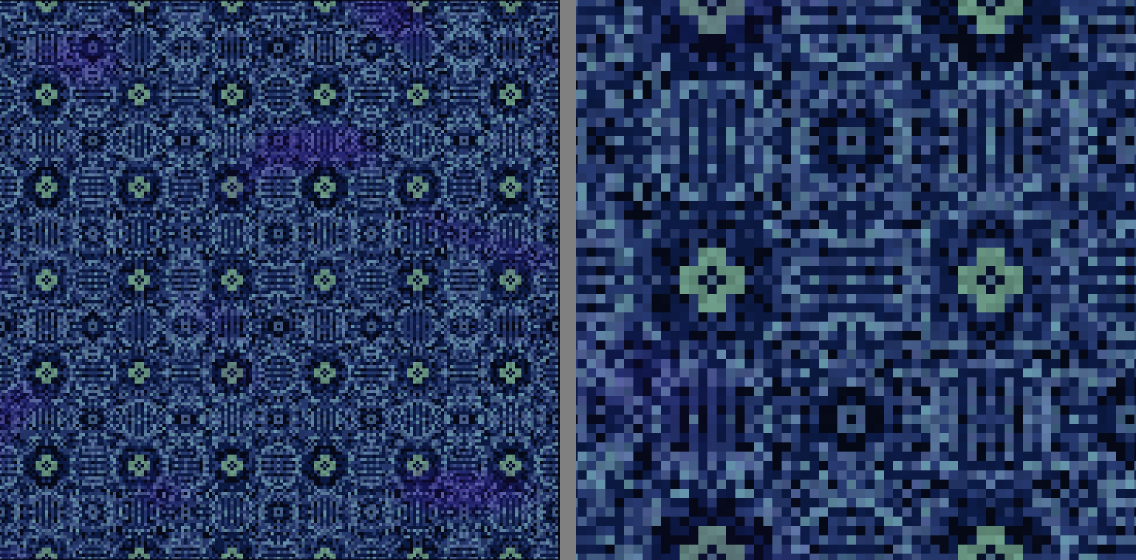
Left: the whole. Right: its middle third, enlarged.
A Shadertoy shader for this pattern:

```glsl
// Woven mosaic of mirrored medallions, six by six, with green crosses on midnight blue.

const float CELLS = 181.0;   // mosaic cells across the canvas
const float SPACING = 15.0;  // cells between medallion centres, half a repeat
const float VARIETY = 6.0;   // medallions before the variations recur
const int SAMPLES = 3;       // antialiasing samples per axis

float hash(vec2 p, float seed) {
    uvec2 q = uvec2(ivec2(p) + 1024);
    uint n = q.x * 1597334677u ^ q.y * 3812015801u ^ uint(seed) * 2798796415u;
    n = (n ^ (n >> 15)) * 2246822519u;
    n = (n ^ (n >> 13)) * 3266489917u;
    n ^= n >> 16;
    return float(n >> 8) / 16777216.0;
}

float cornerSlope(vec2 corner, vec2 offset) {
    float angle = 6.28318 * hash(corner, 7.0);
    return dot(vec2(cos(angle), sin(angle)), offset);
}

float gradientNoise(vec2 p) {
    vec2 i = floor(p), f = p - i;
    vec2 u = f * f * f * (f * (f * 6.0 - 15.0) + 10.0);
    vec2 e = vec2(1.0, 0.0);
    float low = mix(cornerSlope(i, f), cornerSlope(i + e, f - e), u.x);
    float high = mix(cornerSlope(i + e.yx, f - e.yx), cornerSlope(i + 1.0, f - 1.0), u.x);
    return mix(low, high, u.y);
}

float ring(float r, float radius, float width) {
    return 1.0 - smoothstep(0.0, width, abs(r - radius));
}

// Five yarn colours, from black to pale steel
vec3 yarn(float tone, float tint) {
    vec3 c = vec3(0.02, 0.035, 0.09);
    c = mix(c, vec3(0.045, 0.10, 0.26), step(0.16, tone));
    c = mix(c, vec3(0.14, 0.21, 0.41), step(0.48, tone));
    c = mix(c, mix(vec3(0.23, 0.36, 0.48), vec3(0.28, 0.34, 0.54), tint), step(0.71, tone));
    return mix(c, mix(vec3(0.37, 0.56, 0.62), vec3(0.34, 0.43, 0.60), tint), step(0.89, tone));
}

// Dark disc with a pale rim
float discTone(float r, float n) {
    return 0.32 + 0.75 * (n - 0.5) + 0.40 * ring(r, 8.3, 2.2);
}

// Ring holding thin bars, counted along one axis
float barTone(float r, float along, float n) {
    float bars = mix(0.30, 0.74, step(mod(along, 2.0), 0.5));
    float field = 0.46 + 0.9 * (n - 0.5) + 0.34 * ring(r, 6.4, 1.5);
    return mix(field, bars + 0.45 * (n - 0.5), step(r, 4.6));
}

// Stippled rosette around a small square eye
float rosetteTone(vec2 a, float r, float n) {
    float tone = 0.45 + n - 0.5 + 0.22 * ring(r, 5.8, 2.6) - 0.22 * ring(r, 2.8, 1.5);
    float box = max(a.x, a.y);
    return mix(tone, box < 0.5 ? 0.1 : 0.77, step(box, 1.5));
}

// Green four-armed cross with a pale centre in a dark diamond
vec3 crossColor(vec3 base, vec2 a, float grain) {
    float inside = step(max(a.x, a.y), 3.5) * step(min(a.x, a.y), 1.5);
    vec3 green = vec3(0.39, 0.56, 0.49) * (0.87 + 0.26 * grain);
    vec3 c = mix(base, green, inside);
    c = mix(c, vec3(0.03, 0.06, 0.16), step(a.x + a.y, 1.5));
    return mix(c, vec3(0.30, 0.42, 0.50), step(a.x + a.y, 0.5));
}

vec3 mosaic(vec2 uv) {
    vec2 cell = floor(uv * CELLS + vec2(0.5, 0.0));
    vec2 site = floor((cell + 7.0) / SPACING);
    vec2 d = cell - SPACING * site;
    vec2 a = abs(d), parity = mod(site, 2.0), variant = mod(site, VARIETY);
    float r = length(d);

    // Mirrored stipple shared by equal medallions, plus grain unique to each cell
    float seed = 1.0 + variant.x + VARIETY * variant.y;
    float grain = hash(cell, 91.0);
    float n = hash(a, seed) + 0.22 * (grain - 0.5) + 0.14 * (hash(variant, 53.0) - 0.5);

    bool isCross = parity.x > 0.5 && parity.y < 0.5;
    bool isRosette = parity.x < 0.5 && parity.y > 0.5;
    float along = parity.x > 0.5 ? a.x : a.y;
    float tone = isCross ? discTone(r, n)
               : isRosette ? rosetteTone(a, r, n) : barTone(r, along, n);
    vec3 color = yarn(tone, hash(a, seed + 40.0)) * (0.90 + 0.20 * hash(cell, 17.0));
    if (isCross) color = crossColor(color, a, grain);

    // Faded violet stains
    float stain = smoothstep(0.14, 0.48, gradientNoise(uv * vec2(4.0, 6.5) + 3.7));
    color = mix(color, color * vec3(0.75, 0.50, 0.80) + vec3(0.05, 0.02, 0.13), 0.75 * stain);

    // Dark selvage on three sides
    float selvage = max(step(0.9965, uv.x), step(0.4975, abs(uv.y - 0.5)));
    return mix(color, vec3(0.01, 0.015, 0.05), 0.8 * selvage);
}

void mainImage(out vec4 fragColor, in vec2 fragCoord) {
    vec3 sum = vec3(0.0);
    for (int j = 0; j < SAMPLES; j++)
        for (int i = 0; i < SAMPLES; i++) {
            vec2 offset = (vec2(i, j) + 0.5) / float(SAMPLES) - 0.5;
            sum += mosaic((fragCoord + offset) / iResolution.xy);
        }
    fragColor = vec4(sum / float(SAMPLES * SAMPLES), 1.0);
}
```
